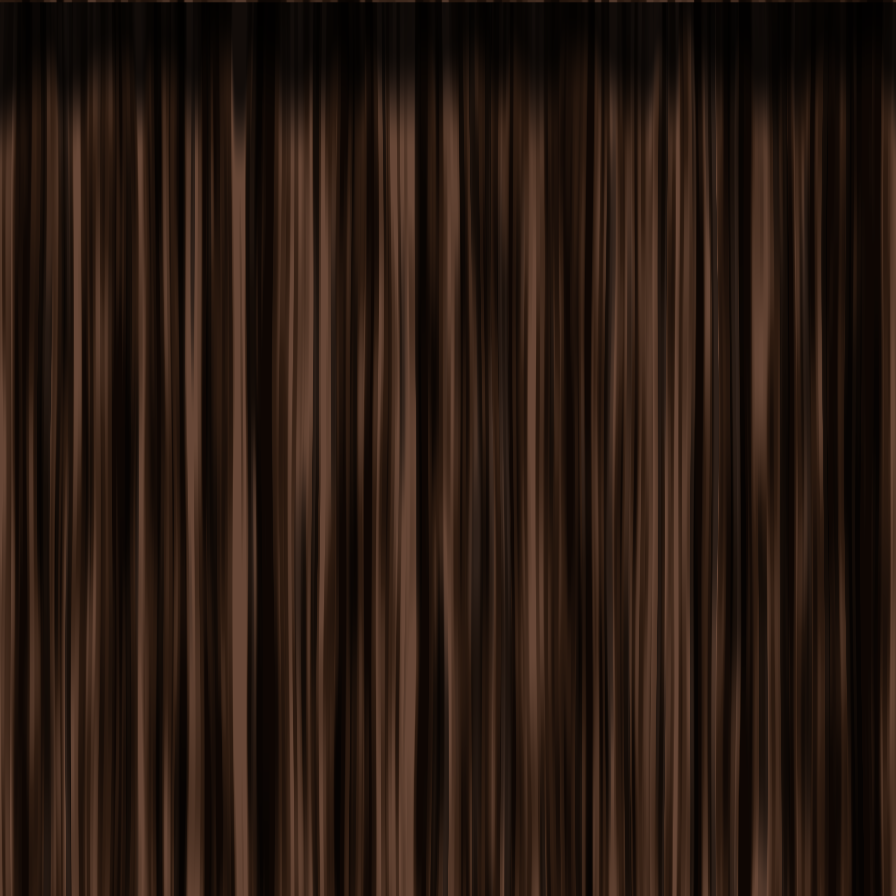
This texture is drawn by a Shadertoy shader. Its source:

```glsl
// Draws dark brown, vertically streaked strands with a shadowed top edge.

const vec3 DEEP_BROWN = vec3(0.045, 0.020, 0.010);
const vec3 WARM_BROWN = vec3(0.190, 0.112, 0.066);
const vec3 PALE_BROWN = vec3(0.405, 0.280, 0.215);

float hash(float cell, float seed) {
    return fract(sin(cell * 127.1 + seed * 311.7) * 43758.5);
}

// Slow change of brightness along one strand, about -1 to 1.
float lengthWave(float y, float rate, float phase) {
    return 0.6 * sin(y * rate + phase)
         + 0.4 * sin(y * rate * 2.3 + phase * 3.7);
}

// Cellular noise across x: jittered strands with soft borders.
float strands(vec2 uv, float count, float rate, float seed) {
    float x = uv.x * count;
    float cell = floor(x);
    float total = 0.0;
    float weightSum = 0.0;
    for (int i = -1; i <= 1; i++) {
        float id = cell + float(i);
        float offset = x - id - mix(0.15, 0.85, hash(id, seed));
        float weight = exp(-9.0 * offset * offset);
        float phase = 6.283 * hash(id, seed + 1.3);
        float tone = hash(id, seed + 2.6) + 0.24 * lengthWave(uv.y, rate, phase);
        total += weight * tone;
        weightSum += weight;
    }
    return total / weightSum;
}

vec3 strandColor(float tone) {
    vec3 shadowSide = mix(DEEP_BROWN, WARM_BROWN, smoothstep(-0.1, 0.6, tone));
    return mix(shadowSide, PALE_BROWN, clamp(2.0 * tone - 1.0, 0.0, 1.0));
}

void mainImage(out vec4 fragColor, in vec2 fragCoord) {
    vec2 uv = fragCoord / iResolution.xy;

    // Slight sideways drift, so strands taper and lean.
    vec2 p = uv;
    p.x += 0.0025 * lengthWave(uv.y, 4.0, uv.x * 19.0);

    // Broad clumps, strands and fine fibres.
    float clumps = strands(p, 17.0, 7.0, 1.0);
    float locks = strands(p, 62.0, 6.0, 5.0);
    float hairs = strands(p, 125.0, 8.0, 9.0);
    float fibres = strands(p, 235.0, 10.0, 14.0);
    float tone = 0.13 * clumps + 0.27 * locks + 0.35 * hairs + 0.25 * fibres;
    tone = clamp(0.5 + 2.1 * (tone - 0.49), 0.0, 1.0);
    vec3 color = strandColor(tone);

    // Narrow dark gaps between some strands.
    float gap = smoothstep(0.30, 0.05, strands(p, 160.0, 5.0, 21.0));
    color *= 1.0 - 0.55 * gap;

    // Uneven shadow falling from the top.
    float shadowEdge = uv.y + 0.07 * (locks - 0.5) + 0.05 * (clumps - 0.5);
    color *= mix(1.0, 0.17, smoothstep(0.84, 0.95, shadowEdge));

    // Thin broken line of light at the very top.
    float rim = smoothstep(0.9965, 0.9985, uv.y);
    color = mix(color, 0.8 * strandColor(hairs), rim);

    fragColor = vec4(color, 1.0);
}
```
